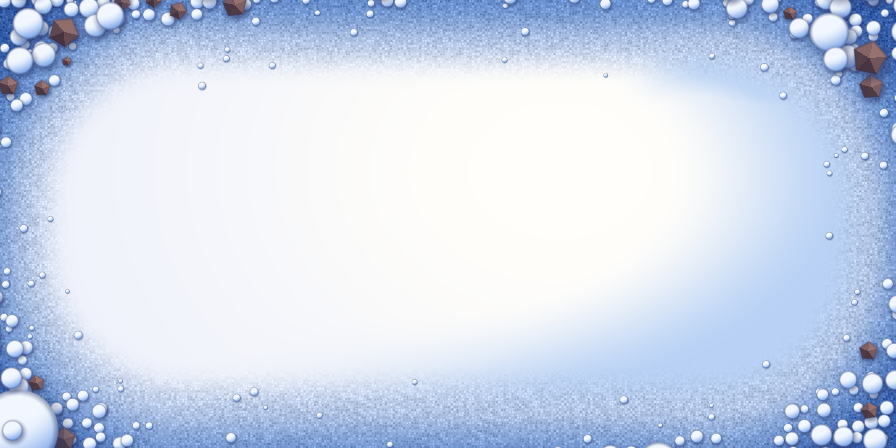
A Shadertoy shader for this background:

```glsl
// Bright snowy clearing with a frosted blue rim of snowballs and brown rocks.

#define CORNER_RADIUS 0.45
#define FROST_WIDTH 0.22
#define GRAIN_SCALE 170.0
#define GRAIN_STRENGTH 0.13
#define ROCK_SIDES 5.0
#define SHADOW_STRENGTH 0.5
#define PIXEL (1.0 / iResolution.y)

const vec3 WARM_SNOW = vec3(1.0, 0.995, 0.98);
const vec3 COOL_SNOW = vec3(0.94, 0.95, 0.985);
const vec3 SHADE_SNOW = vec3(0.72, 0.82, 0.96);
const vec3 PALE_FROST = vec3(0.71, 0.78, 0.90);
const vec3 BLUE_FROST = vec3(0.42, 0.57, 0.81);
const vec3 DEEP_BLUE = vec3(0.20, 0.36, 0.66);
const vec3 OUTLINE = vec3(0.16, 0.21, 0.40);
const vec3 ROCK_DARK = vec3(0.27, 0.20, 0.25);
const vec3 ROCK_LIGHT = vec3(0.60, 0.45, 0.44);

float hash(vec2 v) {
    return fract(sin(dot(v, vec2(127.1, 311.7))) * 43758.5);
}

// Signed distance to a rounded frame centred on the 2 x 1 canvas
float frameDistance(vec2 p, vec2 halfSize) {
    vec2 q = abs(p - vec2(1.0, 0.5)) - halfSize + CORNER_RADIUS;
    return length(max(q, 0.0)) + min(max(q.x, q.y), 0.0) - CORNER_RADIUS;
}

// One snowball or faceted rock with its soft shadow
void stone(inout vec3 col, vec2 q, float r, float turn, bool rock) {
    float edge = length(q);
    float shadow = 1.0 - smoothstep(0.7, 1.5, length(q - vec2(0.12, -0.2) * r) / r);
    vec3 tone;
    if (rock) {
        float wedge = 6.2832 / ROCK_SIDES;
        float angle = atan(q.y, q.x) + turn;
        float facing = (floor(angle / wedge) + 0.5) * wedge - turn;
        edge *= 1.15 * cos(mod(angle, wedge) - 0.5 * wedge);
        tone = mix(ROCK_DARK, ROCK_LIGHT, 0.5 + 0.5 * sin(facing + 0.6));
    } else {
        vec2 n = q / r;
        float bulge = sqrt(max(0.0, 1.0 - dot(n, n)));
        float light = dot(vec3(n, bulge), vec3(-0.3, 0.7, 0.35));
        tone = mix(vec3(0.50, 0.66, 0.91), vec3(0.95, 0.97, 1.0), smoothstep(-0.65, 0.5, light));
    }
    tone = mix(tone, OUTLINE, 0.4 * smoothstep(0.82, 1.0, edge / r));
    col = mix(col, OUTLINE, SHADOW_STRENGTH * shadow);
    col = mix(col, tone, 1.0 - smoothstep(-PIXEL, PIXEL, edge - r));
}

// Jittered grid of stones, densest in the corners
void scatter(inout vec3 col, vec2 p, float size, float reach, float chance, float rockShare) {
    vec2 home = floor(p / size);
    for (int j = 1; j >= -1; j--) {
        for (int i = -1; i <= 1; i++) {
            vec2 cell = home + vec2(i, j);
            vec2 seed = cell + size * 100.0;
            vec2 jitter = vec2(hash(seed + 3.1), hash(seed + 7.7)) - 0.5;
            vec2 center = (cell + 0.5 + 0.5 * jitter) * size;
            float midTop = smoothstep(0.35, 0.8, min(center.x, 2.0 - center.x));
            float midSide = 1.0 - smoothstep(0.12, 0.35, abs(center.y - 0.5));
            float rim = frameDistance(center, vec2(1.0, 0.5)) - 0.04 * max(midTop, midSide);
            float density = chance * smoothstep(reach, reach + 0.05, rim);
            if (hash(seed + 13.3) < density) {
                float radius = size * mix(0.22, 0.46, hash(seed + 19.9));
                stone(col, p - center, radius, 6.28 * hash(seed + 23.5), hash(seed + 31.2) < rockShare);
            }
        }
    }
}

// Fine light and dark specks, from -1 to 1
float grain(vec2 p) {
    vec2 cell = floor(p * GRAIN_SCALE);
    vec2 offset = fract(p * GRAIN_SCALE) - 0.5;
    offset -= 0.4 * (vec2(hash(cell), hash(cell + 5.3)) - 0.5);
    float speck = 1.0 - smoothstep(0.2, 0.6, length(offset));
    return speck * (2.0 * hash(cell + 11.7) - 1.0);
}

void mainImage(out vec4 fragColor, in vec2 fragCoord) {
    vec2 p = fragCoord / iResolution.xy * vec2(2.0, 1.0);

    // Warm glow fading to cool snow
    float glow = length((p - vec2(1.25, 0.62)) * vec2(0.9, 1.2));
    vec3 col = mix(WARM_SNOW, COOL_SNOW, smoothstep(0.1, 1.1, glow));

    // Blue shade on the lower right, with a notch at the upper right
    float oval = length((p - vec2(0.86, 0.61)) / vec2(0.86, 0.44));
    float shade = smoothstep(0.72, 1.25, oval) * smoothstep(0.5, 1.3, p.x);
    float notchLine = p.y + 0.22 * (p.x - 1.4) + 0.012 * sin(p.x * 19.0);
    float notch = smoothstep(1.36, 1.58, p.x) * smoothstep(0.76, 0.88, notchLine);
    col = mix(col, SHADE_SNOW, max(shade, 0.9 * notch));

    // Frosted rim, darkest in the corners
    float rim = frameDistance(p, vec2(1.03, 0.5));
    float frost = smoothstep(-FROST_WIDTH, 0.04, rim) * mix(0.85, 1.0, p.y);
    col = mix(col, PALE_FROST, smoothstep(0.0, 0.5, frost));
    col = mix(col, BLUE_FROST, smoothstep(0.4, 0.95, frost));
    col = mix(col, DEEP_BLUE, smoothstep(-0.02, 0.1, rim));
    col += GRAIN_STRENGTH * grain(p) * smoothstep(0.0, 0.4, frost);

    // Flakes, pebbles, a corner drift, then the large stones
    scatter(col, p, 0.02, -0.22, 0.025, 0.0);
    scatter(col, p, 0.035, -0.06, 0.55, 0.06);
    scatter(col, p, 0.06, -0.04, 0.65, 0.18);
    stone(col, p - vec2(0.04, 0.04), 0.09, 0.0, false);
    scatter(col, p, 0.1, -0.03, 0.75, 0.32);

    fragColor = vec4(clamp(col, 0.0, 1.0), 1.0);
}
```
